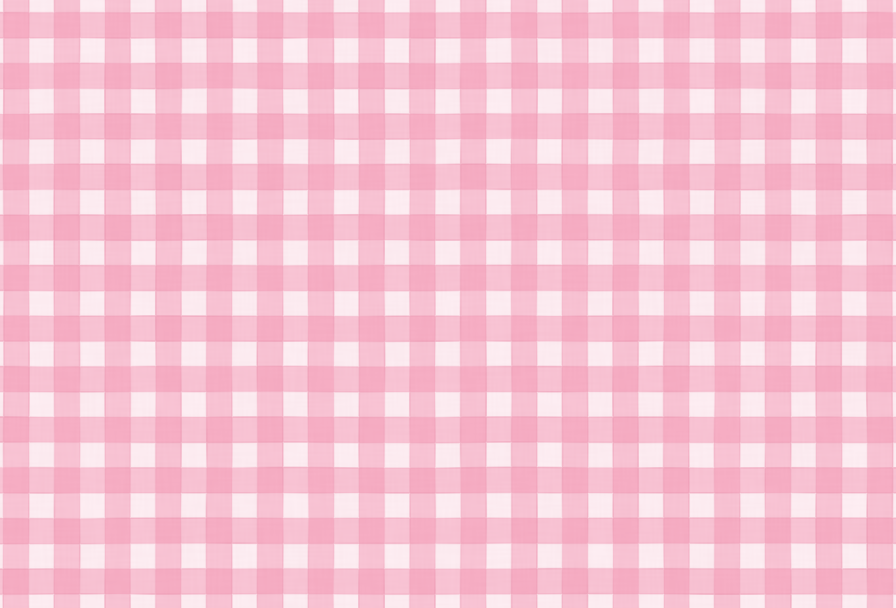
Reproduce this pattern procedurally as a Shadertoy shader.

```glsl
const vec2 REPEATS = vec2(17.64, 12.03);
const vec2 FIRST_STRIPE = vec2(0.069, 0.277);
const float STRIPE_WIDTH = 0.5;

const vec3 CLOTH = vec3(0.988, 0.922, 0.942);
const vec3 SINGLE_PINK = vec3(0.970, 0.760, 0.825);
const vec3 DOUBLE_PINK = vec3(0.962, 0.675, 0.762);
const vec3 EDGE_PINK = vec3(0.925, 0.600, 0.700);

float hash(vec2 p) {
    vec3 q = fract(vec3(p.xyx) * 0.1031);
    q += dot(q, q.yzx + 33.33);
    return fract((q.x + q.y) * q.z);
}

float valueNoise(vec2 p) {
    vec2 cell = floor(p);
    vec2 f = fract(p);
    f = f * f * (3.0 - 2.0 * f);
    float low = mix(hash(cell), hash(cell + vec2(1.0, 0.0)), f.x);
    float high = mix(hash(cell + vec2(0.0, 1.0)), hash(cell + 1.0), f.x);
    return mix(low, high, f.y);
}

// Signed distance to the nearest stripe edge, positive inside
float stripeDistance(float t, float width) {
    return 0.5 * width - abs(fract(t - 0.5 * width + 0.5) - 0.5);
}

float coverage(float dist, float pixel) {
    return clamp(dist / pixel + 0.5, 0.0, 1.0);
}

// Thin woven edge whose strength changes along its length
float edgeLine(float dist, float pixel, float across, float along, float seed) {
    float halfWidth = 0.016;
    float edgeId = floor(across * 2.0 + 0.5);
    float fade = valueNoise(vec2(along * 1.3, edgeId * 7.0 + seed));
    float line = coverage(halfWidth - abs(dist), max(pixel, halfWidth));
    return line * mix(0.12, 0.55, fade);
}

// Fine threads running both ways
float weave(vec2 p) {
    float warp = valueNoise(p * vec2(24.0, 2.0) + 17.0);
    float weft = valueNoise(p * vec2(2.0, 24.0) + 91.0);
    return warp + weft - 1.0;
}

void mainImage(out vec4 fragColor, in vec2 fragCoord) {
    vec2 p = fragCoord / iResolution.xy * REPEATS - FIRST_STRIPE;
    vec2 pixel = REPEATS / iResolution.xy;

    // Slight wobble of the stripe edges
    vec2 wobble = vec2(valueNoise(p.yx * 0.7 + 40.0), valueNoise(p * 0.7 + 70.0));
    vec2 q = p + (wobble - 0.5) * 0.016;

    float column = stripeDistance(q.x, STRIPE_WIDTH);
    float row = stripeDistance(q.y, STRIPE_WIDTH);
    float columnInk = coverage(column, pixel.x);
    float rowInk = coverage(row, pixel.y);

    // Overlapping stripes deepen the pink
    vec3 onCloth = mix(CLOTH, SINGLE_PINK, columnInk);
    vec3 onRow = mix(SINGLE_PINK, DOUBLE_PINK, columnInk);
    vec3 color = mix(onCloth, onRow, rowInk);

    // Darker outlines
    float columnEdge = edgeLine(column, pixel.x, q.x, q.y, 3.0);
    float rowEdge = edgeLine(row, pixel.y, q.y, q.x, 59.0);
    color = mix(color, EDGE_PINK, max(columnEdge, rowEdge));

    // Thread texture and small tone shifts between squares
    float tone = hash(floor(q * 2.0) + 64.0) - 0.5;
    color += vec3(0.5, 1.0, 0.9) * (weave(p) * 0.010 + tone * 0.008);

    fragColor = vec4(clamp(color, 0.0, 1.0), 1.0);
}
```
